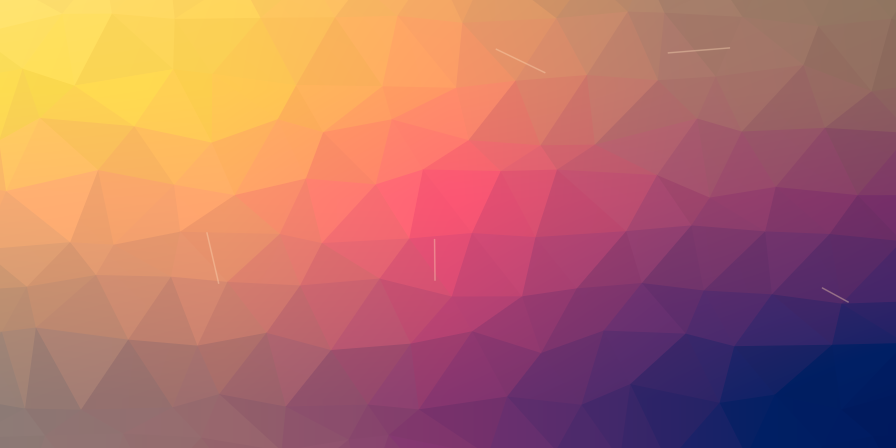
A Shadertoy shader for this background:

```glsl
// Low-poly sunset gradient: a jittered triangle mesh tinted from yellow through pink to navy.

const vec2 CANVAS = vec2(2.0, 1.0);
const vec2 CELL = vec2(0.156, 0.118);
const float JITTER = 0.28;
const float FACET_FLATNESS = 0.72;
const vec3 SEAM_COLOR = vec3(1.0, 0.86, 0.72);

// Sine-free hash
vec2 hash22(vec2 p) {
    vec3 q = fract(vec3(p.xyx) * vec3(0.1031, 0.1030, 0.0973));
    q += dot(q, q.yzx + 33.33);
    return fract((q.xx + q.yz) * q.zy);
}

// Five evenly spaced colour stops
vec3 ramp(float x, vec3 a, vec3 b, vec3 c, vec3 d, vec3 e) {
    float t = clamp(x, 0.0, 1.0) * 4.0;
    vec3 color = mix(a, b, clamp(t, 0.0, 1.0));
    color = mix(color, c, clamp(t - 1.0, 0.0, 1.0));
    color = mix(color, d, clamp(t - 2.0, 0.0, 1.0));
    return mix(color, e, clamp(t - 3.0, 0.0, 1.0));
}

float rise(float low, float high, float y) {
    return clamp((y - low) / (high - low), 0.0, 1.0);
}

// Smooth colour field: horizontal ramps blended from bottom to top
vec3 field(vec2 p) {
    float x = p.x / CANVAS.x;
    vec3 base = ramp(x, vec3(0.55, 0.48, 0.46), vec3(0.59, 0.40, 0.42),
        vec3(0.50, 0.20, 0.43), vec3(0.17, 0.14, 0.41), vec3(-0.25, 0.10, 0.37));
    vec3 dusk = ramp(x, vec3(0.75, 0.57, 0.45), vec3(0.82, 0.51, 0.43),
        vec3(0.77, 0.27, 0.45), vec3(0.38, 0.18, 0.43), vec3(0.22, 0.14, 0.41));
    vec3 glow = ramp(x, vec3(0.99, 0.68, 0.44), vec3(1.00, 0.64, 0.42),
        vec3(1.02, 0.33, 0.46), vec3(0.64, 0.28, 0.43), vec3(0.47, 0.18, 0.40));
    vec3 gold = ramp(x, vec3(1.00, 0.88, 0.31), vec3(1.00, 0.82, 0.30),
        vec3(1.00, 0.57, 0.40), vec3(0.68, 0.45, 0.42), vec3(0.55, 0.40, 0.36));
    vec3 sky = ramp(x, vec3(1.00, 0.89, 0.45), vec3(1.00, 0.83, 0.36),
        vec3(0.96, 0.65, 0.40), vec3(0.66, 0.50, 0.42), vec3(0.55, 0.45, 0.37));
    vec3 color = mix(base, dusk, rise(0.11, 0.32, p.y));
    color = mix(color, glow, rise(0.32, 0.555, p.y));
    color = mix(color, gold, rise(0.555, 0.80, p.y));
    return clamp(mix(color, sky, rise(0.80, 1.0, p.y)), 0.0, 1.0);
}

// Mesh vertex: staggered rows with random displacement
vec2 vertex(vec2 id) {
    float stagger = mod(id.y, 2.0) * 0.5 - 0.25;
    vec2 offset = (hash22(id + 57.0) * 2.0 - 1.0) * JITTER;
    return (id + offset + vec2(stagger, 0.0)) * CELL;
}

float cross2(vec2 a, vec2 b) {
    return a.x * b.y - a.y * b.x;
}

float area(vec2 a, vec2 b, vec2 c) {
    return cross2(b - a, c - a);
}

// Quality of splitting a quad along diagonal a-c
float splitScore(vec2 a, vec2 b, vec2 c, vec2 d) {
    return min(area(a, b, c), area(a, c, d)) / dot(c - a, c - a);
}

float edgeDistance(vec2 p, vec2 a, vec2 b) {
    return cross2(normalize(b - a), p - a);
}

// Facet colour in rgb premultiplied by its coverage in alpha
vec4 facet(vec2 p, vec2 a, vec2 b, vec2 c, float pixel) {
    float inside = min(edgeDistance(p, a, b), min(edgeDistance(p, b, c), edgeDistance(p, c, a)));
    float coverage = clamp(inside / pixel + 0.5, 0.0, 1.0);
    vec2 center = (a + b + c) / 3.0;
    float shade = (hash22(floor(center * 900.0)).x - 0.5) * 0.045;
    vec3 color = mix(field(p), field(center), FACET_FLATNESS) * (1.0 + shade);
    return vec4(color, 1.0) * coverage;
}

float segmentDistance(vec2 p, vec2 a, vec2 b) {
    vec2 along = b - a;
    float t = clamp(dot(p - a, along) / dot(along, along), 0.0, 1.0);
    return length(p - a - along * t);
}

void mainImage(out vec4 fragColor, in vec2 fragCoord) {
    vec2 p = fragCoord / iResolution.xy * CANVAS;
    float pixel = 1.0 / iResolution.y;
    vec2 home = floor(p / CELL);

    // Triangles of the neighbouring quads
    vec4 sum = vec4(field(p), 1.0) * 0.0001;
    for (int j = -1; j <= 1; j++) {
        for (int i = -1; i <= 1; i++) {
            vec2 id = home + vec2(i, j);
            vec2 a = vertex(id), b = vertex(id + vec2(1, 0));
            vec2 c = vertex(id + vec2(1, 1)), d = vertex(id + vec2(0, 1));
            bool alongAC = splitScore(a, b, c, d) > splitScore(b, c, d, a);
            sum += facet(p, a, b, alongAC ? c : d, pixel);
            sum += facet(p, alongAC ? a : b, c, d, pixel);
        }
    }
    vec3 color = sum.rgb / sum.a;

    // Hairline seams: start and end of each
    vec4 seams[5] = vec4[5](vec4(0.970, 0.465, 0.971, 0.375), vec4(0.462, 0.480, 0.488, 0.368),
        vec4(1.492, 0.882, 1.628, 0.893), vec4(1.108, 0.890, 1.216, 0.838), vec4(1.836, 0.357, 1.893, 0.326));
    for (int k = 0; k < 5; k++) {
        float dist = segmentDistance(p, seams[k].xy, seams[k].zw);
        color = mix(color, SEAM_COLOR, 0.4 * (1.0 - smoothstep(0.0, 0.001 + pixel, dist)));
    }
    fragColor = vec4(color, 1.0);
}
```
